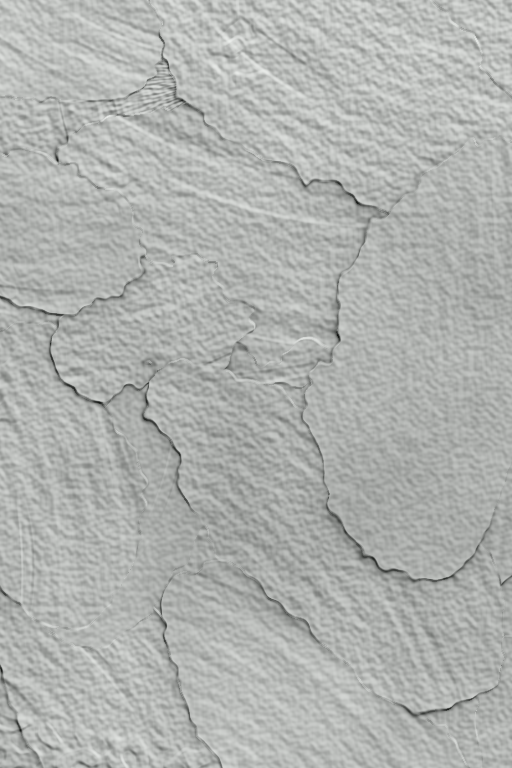
Give the GLSL for this texture, as a WebGL 2 fragment shader.

```glsl
#version 300 es
precision highp float;
// Rough grey plaster laid on in overlapping trowel strokes, steep below and flat above.
// A height field (stroke rims, curved drag marks, grain, torn spots) is shaded by
// its slope along a raking light; crevices beside the rims add shadow.

uniform vec2 u_resolution;
out vec4 fragColor;

const vec3 PLASTER = vec3(0.706, 0.716, 0.706);
const vec2 LIGHT_DIR = vec2(0.45, 0.89);
const float SLOPE_STEP = 0.0015;   // half the distance of the slope samples
const float HIGHLIGHT_SOFTNESS = 3.0;
const int STROKES = 18;
const vec2 STROKE_GRID = vec2(3.0, 6.0);
const vec2 STROKE_CELL = vec2(0.225, 0.17);
const float EDGE_WIDTH = 0.002;
const float RIM_HEIGHT = 0.30;
const float CREVICE_WIDTH = 0.0032;
const float CREVICE_SHADOW = 0.22;
const float SOFT_SHADOW = 0.08;
const float GRAIN_HEIGHT = 0.18;
const float DRAG_HEIGHT = 0.25;
const float GOUGE_DEPTH = 0.20;
const float TORN_HEIGHT = 0.30;

float hash(vec2 p) { return fract(sin(dot(p, vec2(127.1, 311.7))) * 43758.5453); }

float noise(vec2 p) {
    vec2 i = floor(p), f = fract(p);
    f = f * f * (3.0 - 2.0 * f);
    return mix(mix(hash(i), hash(i + vec2(1, 0)), f.x),
               mix(hash(i + vec2(0, 1)), hash(i + vec2(1, 1)), f.x), f.y);
}

vec2 noise2(vec2 p) { return vec2(noise(p), noise(p + 37.3)) - 0.5; }

float slopeAt(vec2 cell, vec2 offset) {
    float a = 6.2832 * hash(cell);
    return dot(vec2(cos(a), sin(a)), offset);
}

// Gradient noise around zero, for grain without a visible grid
float grainNoise(vec2 p) {
    vec2 i = floor(p), f = fract(p), e = vec2(1, 0);
    vec2 u = f * f * (3.0 - 2.0 * f);
    return mix(mix(slopeAt(i, f), slopeAt(i + e, f - e), u.x),
               mix(slopeAt(i + e.yx, f - e.yx), slopeAt(i + 1.0, f - 1.0), u.x), u.y);
}

vec2 rotate(vec2 p, float a) {
    float c = cos(a), s = sin(a);
    return vec2(c * p.x + s * p.y, c * p.y - s * p.x);
}

// Coordinates across and along arcs around a distant pivot
vec2 arcCoords(vec2 q, float pivot) {
    vec2 v = q - vec2(0.0, pivot);
    return vec2(length(v), atan(v.x, -v.y) * pivot);
}

float dragMarks(vec2 arc, float seed) {
    float lines = noise(arc * vec2(95.0, 9.0) + seed);
    float gouges = smoothstep(0.72, 0.88, noise(arc * vec2(44.0, 3.5) + seed * 1.7));
    return DRAG_HEIGHT * lines - GOUGE_DEPTH * gouges;
}

// x: height, y: shadow
vec2 surface(vec2 p) {
    float ragged = mix(0.4, 1.6, noise(p * 6.0 + 50.0));
    vec2 jagged = 0.024 * noise2(p * 22.0) + 0.011 * noise2(p * 70.0);
    vec2 warped = p + 0.08 * noise2(p * 5.0) + ragged * jagged;
    vec2 arc = arcCoords(p - 0.3, 0.6);
    float h = dragMarks(arc, 4.0), roughness = 1.1, shadow = 0.0;
    // Later strokes bury earlier ones
    for (int i = 0; i < STROKES; i++) {
        float seed = float(i) + 1.0;
        float slot = mod(float(i) * 7.0, float(STROKES));
        vec2 cell = vec2(mod(slot, STROKE_GRID.x), floor(slot / STROKE_GRID.x));
        vec2 centre = (cell + vec2(hash(vec2(seed, 1.0)), hash(vec2(seed, 2.0)))) * STROKE_CELL;
        vec2 radii = mix(vec2(0.15, 0.08), vec2(0.30, 0.15), hash(vec2(seed, 3.0)));
        float lean = mix(1.75, -0.15, smoothstep(0.4, 0.75, centre.y));
        float angle = lean + 1.3 * (hash(vec2(seed, 4.0)) - 0.5);
        vec2 q = rotate(warped - centre, angle), normal = q / (radii * radii);
        float k = length(q / radii);
        float d = k * (k - 1.0) / max(length(normal), 0.001);
        if (d > 0.05) continue;
        // Crevice and soft shadow outside the outline
        float cover = 1.0 - smoothstep(-EDGE_WIDTH, EDGE_WIDTH, d);
        float facing = dot(rotate(normal, -angle), LIGHT_DIR) / max(length(normal), 0.001);
        float shaded = 1.0 - smoothstep(-0.4, 0.7, facing);
        float fade = smoothstep(0.25, 0.6, noise(p * 7.0 + seed * 5.3));
        float outside = max(d, 0.0), inside = max(-d, 0.0), gap = outside / CREVICE_WIDTH;
        float crevice = CREVICE_SHADOW * mix(0.4, 1.0, shaded) * exp(-gap * gap);
        float dim = crevice + SOFT_SHADOW * shaded * exp(-outside / 0.014);
        shadow = max(shadow, dim * fade) * (1.0 - cover);
        // Raised rim and drag marks inside it
        float rim = 0.6 * exp(-inside / 0.007) + 0.4 * exp(-inside / 0.05);
        rim *= RIM_HEIGHT * fade * mix(0.45, 1.0, shaded);
        vec2 own = arcCoords(rotate(p - centre, angle), mix(0.35, 0.75, hash(vec2(seed, 5.0))));
        h = mix(h, dragMarks(own, seed * 9.1) + rim, cover);
        roughness = mix(roughness, mix(0.75, 1.2, hash(vec2(seed, 6.0))), cover);
        if (cover > 0.5) arc = own;
    }
    // Grain stretched along the stroke, fine grain and torn spots
    float grain = 1.1 * grainNoise(arc * vec2(80.0, 52.0)) + 0.9 * grainNoise(p * 150.0);
    h += GRAIN_HEIGHT * roughness * mix(0.9, 1.15, p.y) * grain;
    float torn = smoothstep(0.64, 0.78, noise(p * 6.5 + 21.0));
    h += TORN_HEIGHT * torn * smoothstep(-0.1, 0.15, grainNoise(p * 42.0));
    return vec2(h, shadow);
}

void main() {
    vec2 p = gl_FragCoord.xy / u_resolution.y, offset = SLOPE_STEP * LIGHT_DIR;
    vec2 away = surface(p - offset), toward = surface(p + offset);
    float shade = away.x - toward.x;
    shade /= 1.0 + HIGHLIGHT_SOFTNESS * max(shade, 0.0);
    shade -= 0.5 * (away.y + toward.y);
    // Slow drift of tone across the wall
    float tone = 0.09 * noise(p * 3.0 + 7.0) + 0.05 * noise(p * 13.0) + 0.04 * p.y - 0.09;
    fragColor = vec4(clamp(PLASTER + shade + tone, 0.0, 1.0), 1.0);
}
```
